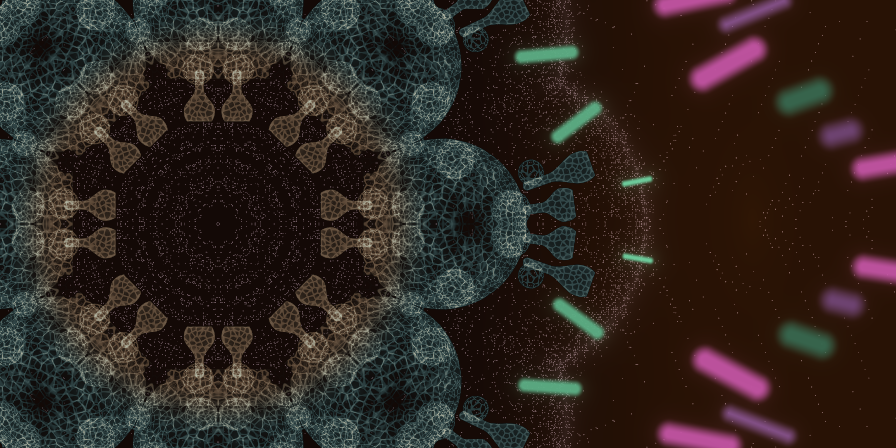
A Shadertoy shader for this background:

```glsl
#define CENTER vec2(0.487, 0.5)
#define SECTORS 8.0
#define LINE_WIDTH 0.0006
#define MESH_CELLS 40.0
#define DUST_CELLS 260.0
#define ROD_TILT 0.0097
#define TEAL vec3(0.37, 0.53, 0.54)
#define GOLD vec3(0.68, 0.53, 0.40)
#define PALE vec3(0.74, 0.75, 0.67)
#define MINT vec3(0.36, 0.68, 0.52)
#define PINK vec3(0.76, 0.33, 0.64)
#define VIOLET vec3(0.44, 0.27, 0.46)

float hash(vec2 p) {
    return fract(sin(dot(p, vec2(127.1, 311.7))) * 43758.5453);
}

float inside(float d) {
    float px = 1.0 / iResolution.y;
    return 1.0 - smoothstep(-px, px, d);
}

float outline(float d) {
    return inside(abs(d) - LINE_WIDTH);
}

// Cell borders form the wire mesh
float web(vec2 p, float cells) {
    p *= cells;
    vec2 cell = floor(p);
    float near = 8.0, next = 8.0;
    for (int j = -1; j <= 1; j++)
    for (int i = -1; i <= 1; i++) {
        vec2 o = vec2(i, j), id = cell + o;
        float d = length(o + vec2(hash(id), hash(id + 17.3)) - fract(p));
        next = min(next, max(near, d));
        near = min(near, d);
    }
    float w = LINE_WIDTH * cells;
    return 1.0 - smoothstep(w, w + 1.8 * cells / iResolution.y, next - near);
}

float ball(vec2 p, vec2 c, float r, float cells) {
    vec2 q = p - c;
    float d = length(q);
    if (d > r + 0.01) return 0.0;
    float rim = pow(d / r, 4.0);
    float mesh = web(c + q * (1.0 + 0.6 * rim), cells);
    return inside(d - r) * (0.10 + 0.42 * mesh + 0.12 * rim) + 0.3 * outline(d - r);
}

// Stem from a that flares into a flat-topped head at b
float trumpet(vec2 p, vec2 a, vec2 b, float r) {
    vec2 q = p - a, axis = b - a;
    float t = dot(q, axis) / dot(axis, axis), h = clamp(t, 0.0, 1.0);
    float d = length(q - axis * h) - r * mix(0.27, 1.0, smoothstep(0.4, 0.95, h));
    d = max(d, (t - 1.0) * length(axis) - 0.6 * r);
    if (d > 0.01) return 0.0;
    float rim = exp(-abs(d) / 0.006);
    return inside(d) * (0.24 + 0.4 * web(p, MESH_CELLS * 2.0) + 0.25 * rim) + 0.3 * outline(d);
}

// size holds half length and radius
void addRod(inout vec3 col, vec2 p, vec2 c, vec2 size, float angle, float blur, vec3 tint) {
    float s = sin(angle), k = cos(angle);
    vec2 q = mat2(k, -s, s, k) * (p - c);
    q.x -= clamp(q.x, size.y - size.x, size.x - size.y);
    float d = length(q) - size.y;
    col += 0.12 * tint * exp(-max(d, 0.0) / 0.015);
    col = mix(col, tint, 0.95 * (1.0 - smoothstep(-blur, blur, d)));
}

void mainImage(out vec4 fragColor, in vec2 fragCoord) {
    vec2 uv = fragCoord / iResolution.y;
    vec2 p = uv - CENTER;
    float r = length(p);

    // Mirrored sectors
    float sector = 6.28319 / SECTORS;
    float a = mod(atan(p.y, p.x) + 0.5 * sector, sector) - 0.5 * sector;
    vec2 f = r * vec2(cos(a), abs(sin(a)));

    // Warm backdrop
    vec3 col = mix(vec3(0.075, 0.035, 0.024), vec3(0.155, 0.070, 0.018), smoothstep(0.9, 1.6, uv.x));
    col += vec3(0.03, 0.018, 0.0) * exp(-14.0 * length((uv - vec2(1.68, 0.51)) * vec2(1.5, 0.7)));

    // Dust in the hub and along the scalloped halo
    float shell = length(f - vec2(0.607, 0.0)) - 0.348;
    float halo = shell < 0.0 ? 0.05 + 0.4 * exp(shell * 16.0)
                             : 0.45 * exp(-shell * 90.0) + 0.03 * exp(-shell * 14.0);
    float hub = smoothstep(0.02, 0.1, r) * (0.2 + 0.10 * sin(r * 150.0));
    float density = mix(hub, halo, smoothstep(0.28, 0.4, r));
    vec2 grain = f * DUST_CELLS, id = floor(grain);
    vec2 jitter = 0.3 + 0.4 * vec2(hash(id + 3.1), hash(id + 8.7));
    float speck = 1.0 - smoothstep(0.15, 0.6, length(fract(grain) - jitter));
    col += vec3(0.38, 0.34, 0.38) * speck * step(hash(id), density) * (0.4 + 0.6 * hash(id + 5.3));
    col += vec3(0.07, 0.065, 0.075) * exp(-abs(shell) * 45.0) * step(0.4, r);

    // Large lobes with a dark heart
    float lobe = length(f - vec2(0.498, 0.0)) - 0.19;
    float lace = ball(f, vec2(0.498, 0.0), 0.19, MESH_CELLS);
    if (lobe < 0.0) lace += 0.24 * web(f + 4.0, MESH_CELLS * 1.5) + 0.08;
    lace *= 0.85 + 0.25 * sin(f.x * 75.0) * cos(f.y * 62.0);
    lace *= 1.0 - 0.7 * exp(-pow(length(f - vec2(0.56, 0.0)) / 0.05, 2.0));
    lace *= smoothstep(0.32, 0.46, r);

    // Octagonal inner band
    float band = abs(f.x - 0.365) - 0.04;
    if (band < 0.01) lace += inside(band) * (0.10 + 0.35 * web(f, MESH_CELLS * 1.4)) + 0.15 * outline(band);
    lace *= 1.0 - 0.8 * inside(length(f - vec2(0.338, 0.135)) - 0.022);

    // Beads and trumpets
    float fine = MESH_CELLS * 1.7;
    float parts = ball(f, vec2(0.345, 0.045), 0.034, fine) + ball(f, vec2(0.424, 0.038), 0.036, fine);
    parts += ball(f, vec2(0.433, 0.179), 0.027, fine) + ball(f, vec2(0.529, 0.143), 0.042, fine);
    parts += ball(f, vec2(0.655, 0.032), 0.042, fine) + ball(f, vec2(0.698, 0.115), 0.028, fine);
    parts += trumpet(f, vec2(0.335, 0.042), vec2(0.250, 0.042), 0.034);
    parts += trumpet(f, vec2(0.69, 0.032), vec2(0.772, 0.043), 0.037);
    parts += trumpet(f, vec2(0.69, 0.085), vec2(0.812, 0.128), 0.034);
    lace = 1.0 - exp(-1.15 * (lace + 0.8 * parts));
    vec3 tint = mix(GOLD, TEAL, smoothstep(0.36, 0.48, r));
    tint = mix(tint, PALE, smoothstep(0.4, 0.85, lace));
    col = mix(col, tint * min(1.15 * lace, 1.0), smoothstep(0.0, 0.25, lace));

    // Glowing rods, mirrored about a slightly tilted axis
    vec2 q = p + ROD_TILT * vec2(p.y, -p.x);
    q.y = abs(q.y);
    addRod(col, q, vec2(0.737, 0.371), vec2(0.070, 0.014), 0.08, 0.008, MINT);
    addRod(col, q, vec2(0.802, 0.219), vec2(0.066, 0.014), 0.64, 0.008, MINT);
    addRod(col, q, vec2(0.936, 0.086), vec2(0.034, 0.006), 0.18, 0.005, MINT * 1.2);
    addRod(col, q, vec2(1.311, 0.272), vec2(0.060, 0.024), 0.34, 0.019, MINT * 0.6);
    addRod(col, q, vec2(1.142, 0.346), vec2(0.090, 0.024), 0.50, 0.016, PINK);
    addRod(col, q, vec2(1.479, 0.116), vec2(0.060, 0.021), 0.16, 0.016, PINK);
    addRod(col, q, vec2(1.070, 0.492), vec2(0.090, 0.021), 0.20, 0.016, PINK);
    addRod(col, q, vec2(1.392, 0.189), vec2(0.043, 0.021), 0.25, 0.020, VIOLET);
    addRod(col, q, vec2(1.203, 0.460), vec2(0.082, 0.013), 0.38, 0.016, VIOLET * 1.2);

    fragColor = vec4(col, 1.0);
}
```
